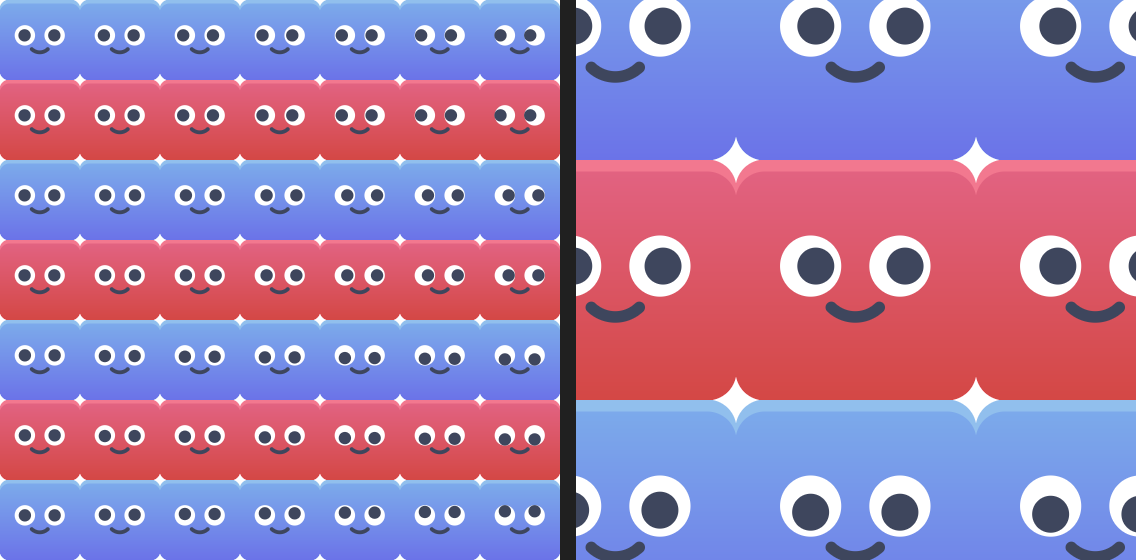
Left, the full canvas; right, a detail of the centre.
A WebGL 1 fragment shader for this pattern:

```glsl
precision highp float;
// A grid of glossy rounded tiles in blue and red rows, each smiling, with pupils drifting by column.

uniform vec2 u_resolution;

#define TILES 7.0
#define CORNER 0.12
#define HIGHLIGHT 0.05
#define EYE_CENTER vec2(0.497, 0.442)
#define EYE_SPREAD 0.186
#define EYE_RADIUS 0.1275
#define PUPIL_RADIUS 0.077
#define PUPIL_DRIFT 0.051
#define MOUTH_CENTER vec2(0.497, 0.509)
#define MOUTH_RADIUS 0.145
#define MOUTH_ANGLE 0.76
#define MOUTH_WIDTH 0.048

const vec3 WHITE = vec3(1.0);
const vec3 INK = vec3(0.245, 0.275, 0.365);

float roundedBox(vec2 p, vec2 halfSize, float radius) {
    vec2 q = abs(p) - halfSize + radius;
    return length(max(q, 0.0)) + min(max(q.x, q.y), 0.0) - radius;
}

// Downward arc with round caps
float smileArc(vec2 p) {
    p.x = abs(p.x);
    vec2 tip = MOUTH_RADIUS * vec2(sin(MOUTH_ANGLE), cos(MOUTH_ANGLE));
    bool withinArc = atan(p.x, p.y) < MOUTH_ANGLE;
    float d = withinArc ? abs(length(p) - MOUTH_RADIUS) : length(p - tip);
    return d - 0.5 * MOUTH_WIDTH;
}

// Centred edge smoothing
float fill(float d, float px) {
    return clamp(0.5 - d / px, 0.0, 1.0);
}

// Smoothing kept outside the edge, so that abutting tiles leave no seam
float fillOuter(float d, float px) {
    return clamp(1.0 - d / px, 0.0, 1.0);
}

// Row pairs look left, right, down and up, further with each column
vec2 pupilOffset(vec2 cell) {
    float pair = floor(cell.y * 0.5);
    float direction = mod(pair + 1.0, 4.0) < 2.0 ? -1.0 : 1.0;
    float drift = direction * PUPIL_DRIFT * cell.x / (TILES - 1.0);
    return pair < 2.0 ? vec2(drift - 0.004, 0.0) : vec2(0.0, drift);
}

void main() {
    // Tile coordinates with y pointing down
    vec2 uv = gl_FragCoord.xy / u_resolution;
    vec2 grid = vec2(uv.x, 1.0 - uv.y) * TILES;
    vec2 cell = floor(grid);
    vec2 p = fract(grid);
    float px = TILES / min(u_resolution.x, u_resolution.y);

    // Row colours
    float red = mod(cell.y, 2.0);
    vec3 top = mix(vec3(0.485, 0.665, 0.920), vec3(0.885, 0.385, 0.505), red);
    vec3 bottom = mix(vec3(0.420, 0.450, 0.910), vec3(0.830, 0.280, 0.270), red);
    vec3 gloss = mix(vec3(0.570, 0.750, 0.930), vec3(0.950, 0.470, 0.560), red);

    // Tile with a lighter lip along its top
    float outer = roundedBox(p - 0.5, vec2(0.5), CORNER);
    vec2 bodyCenter = vec2(0.5, 0.5 + 0.5 * HIGHLIGHT);
    vec2 bodyHalf = vec2(0.5, 0.5 - 0.5 * HIGHLIGHT);
    float body = roundedBox(p - bodyCenter, bodyHalf, CORNER);
    vec3 bodyColor = mix(top, bottom, clamp((p.y - HIGHLIGHT) / (1.0 - HIGHLIGHT), 0.0, 1.0));
    vec3 tile = mix(gloss, bodyColor, fillOuter(body, px));
    vec3 color = mix(WHITE, tile, fillOuter(outer, px));

    // Eyes, folded so one distance serves both
    float side = p.x < EYE_CENTER.x ? -1.0 : 1.0;
    vec2 eye = p - EYE_CENTER - vec2(side * EYE_SPREAD, 0.0);
    color = mix(color, WHITE, fill(length(eye) - EYE_RADIUS, px));
    color = mix(color, INK, fill(length(eye - pupilOffset(cell)) - PUPIL_RADIUS, px));

    // Mouth
    color = mix(color, INK, fill(smileArc(p - MOUTH_CENTER), px));

    gl_FragColor = vec4(color, 1.0);
}
```
